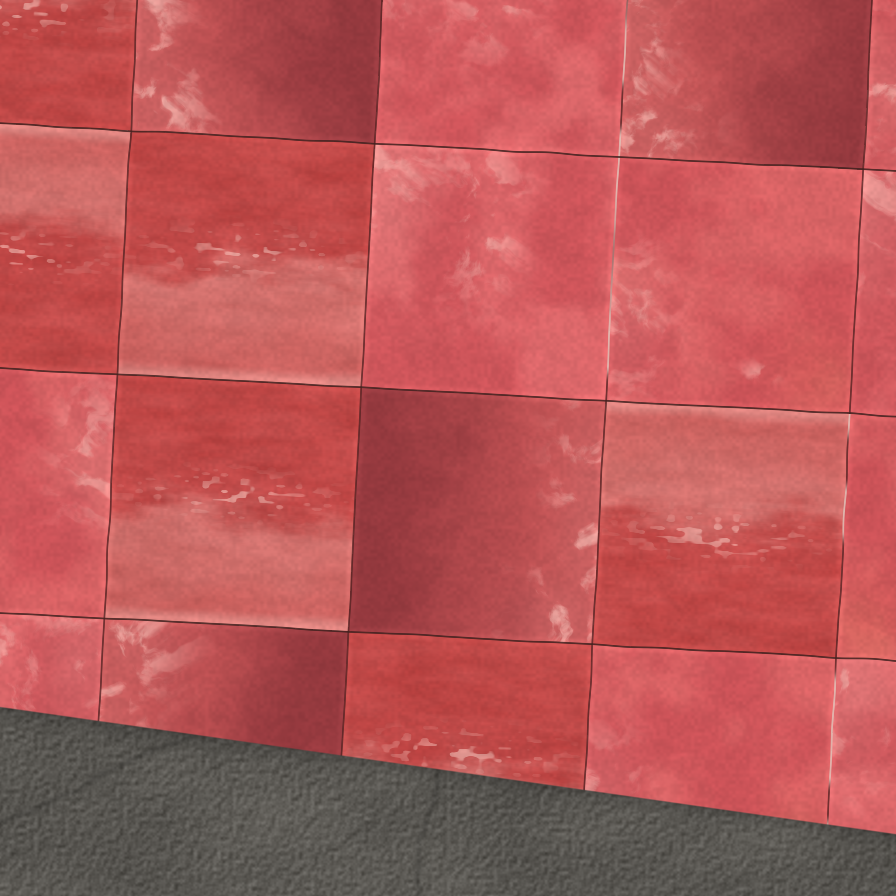
Reproduce this texture procedurally as a WebGL 2 fragment shader.

```glsl
#version 300 es
precision highp float;
// Glossy hand-glazed red wall tiles, slightly tilted, above a rough grey floor.
uniform vec2 u_resolution;
out vec4 fragColor;

float hash(vec2 p) {
  vec3 q = fract(vec3(p.xyx) * 0.1031);
  q += dot(q, q.yzx + 33.33);
  return fract((q.x + q.y) * q.z);
}

float noise(vec2 p) {
  vec2 i = floor(p), f = fract(p);
  f = f * f * (3.0 - 2.0 * f);
  return mix(mix(hash(i), hash(i + vec2(1, 0)), f.x),
             mix(hash(i + vec2(0, 1)), hash(i + vec2(1, 1)), f.x), f.y);
}

float fbm(vec2 p) {
  float sum = 0.0, amp = 0.5;
  for (int i = 0; i < 5; i++) {
    sum += amp * noise(p);
    p = mat2(1.6, 1.2, -1.2, 1.6) * p + 7.3;
    amp *= 0.5;
  }
  return sum;
}

// Soft elliptical spot, 1 at its centre
float spot(vec2 t, vec2 centre, vec2 radius) {
  vec2 d = (t - centre) / radius;
  return exp(-dot(d, d));
}

// Glaze kinds: 0 reflected band, 1 blotchy pink, 2 plain pink, 3 dark with a bright side
vec3 glaze(int kind, vec2 t, vec2 seed) {
  vec2 s = t + seed * 5.7 + 40.0;
  float cloud = fbm(s * 4.0);
  float ripple = fbm(s * vec2(10.0, 13.0) + cloud * 3.0);
  float glint = smoothstep(0.5, 0.72, ripple);
  vec3 shine = vec3(0.93, 0.70, 0.67);
  vec3 col;
  if (kind == 0) {
    float streak = fbm(s * vec2(5.0, 20.0));
    float level = t.y + 0.28 * (cloud - 0.5) + 0.16 * (streak - 0.5);
    float pale = smoothstep(0.42, 0.64, level) * (1.0 - 0.35 * smoothstep(0.65, 0.95, level));
    col = mix(vec3(0.75, 0.285, 0.28), vec3(0.82, 0.44, 0.425), pale);
    col += 0.10 * (streak - 0.5);
    float sparkle = smoothstep(0.66, 0.80, noise(s * vec2(26.0, 58.0)));
    col = mix(col, shine, 0.7 * sparkle * spot(t, vec2(0.5, 0.47), vec2(0.32, 0.08)));
    col = mix(col, shine, 0.35 * smoothstep(0.95, 1.0, t.y + 0.03 * cloud));
  } else if (kind == 1) {
    col = mix(vec3(0.80, 0.33, 0.35), vec3(0.87, 0.41, 0.42), smoothstep(0.3, 0.7, cloud));
    float corner = spot(t, vec2(0.06, 0.14), vec2(0.2, 0.35));
    float trail = spot(t, vec2(0.46, 0.28), vec2(0.15, 0.28));
    col = mix(col, shine, 0.45 * corner * (0.35 + glint) + 0.75 * trail * glint);
  } else if (kind == 2) {
    col = mix(vec3(0.80, 0.325, 0.345), vec3(0.85, 0.39, 0.395), smoothstep(0.3, 0.7, cloud));
    float side = spot(t, vec2(0.07, 0.66), vec2(0.16, 0.28));
    float fleck = spot(t, vec2(0.62, 0.86), vec2(0.07, 0.05));
    col = mix(col, shine, 0.5 * side * (0.3 + glint) + 0.6 * fleck * glint);
    col = mix(col, vec3(0.86, 0.45, 0.36), 0.6 * spot(t, vec2(0.87, 0.84), vec2(0.2)) * cloud);
  } else {
    float depth = smoothstep(0.1, 0.95, t.x + 0.5 * (cloud - 0.5));
    col = mix(vec3(0.77, 0.33, 0.335), vec3(0.585, 0.225, 0.245), depth);
    float side = spot(t, vec2(0.04, 0.45), vec2(0.15, 0.6));
    float corner = spot(t, vec2(0.12, 0.9), vec2(0.2, 0.2));
    col = mix(col, shine, 0.65 * max(side, corner) * (0.2 + glint));
  }
  return col * (0.95 + 0.10 * ripple);
}

vec3 wall(vec2 p, float px) {
  // Kind + 4 if mirrored sideways + 8 if mirrored top to bottom
  const int layout_[20] = int[20](8, 3, 1, 3, 2,   8, 0, 1, 2, 1,
                                  14, 0, 7, 8, 6,  5, 11, 0, 2, 1);
  vec2 g = vec2(dot(p - 0.1458, vec2(3.659, 0.199)), dot(p - 0.1458, vec2(-0.196, 3.664)));
  vec2 cell = clamp(floor(g), vec2(-1), vec2(3, 2));
  vec2 t = g - cell;
  int code = layout_[int(cell.y + 1.0) * 5 + int(cell.x + 1.0)];
  if ((code & 4) != 0) t.x = 1.0 - t.x;
  if ((code & 8) != 0) t.y = 1.0 - t.y;
  vec3 col = glaze(code & 3, t, cell);
  col *= 0.96 + 0.08 * noise(p * 260.0);

  // Uneven joints: dark gaps, with a few lit tile sides
  vec2 d = abs(g - round(g) + 0.006 * (vec2(noise(g.yx * 7.0), noise(g * 7.0)) - 0.5));
  col = mix(col, col * 1.1 + 0.02, 0.5 * (1.0 - smoothstep(0.01, 0.03, min(d.x, d.y))));
  float aa = 3.66 * px;
  vec2 joint = 1.0 - smoothstep(vec2(0.003) - 0.4 * aa, vec2(0.003) + 0.7 * aa, d);
  float line = round(g.x);
  bool lit = (line == 2.0 && g.y < 1.0) || (line == 3.0 && g.y >= 1.0);
  float lightPart = lit ? smoothstep(0.3, 0.6, noise(g * vec2(2.0, 5.0) + 3.0)) : 0.0;
  col = mix(col, mix(vec3(0.34, 0.14, 0.14), vec3(0.88, 0.77, 0.73), lightPart), 0.8 * joint.x);
  return mix(col, vec3(0.25, 0.13, 0.12), 0.85 * joint.y);
}

vec3 ground(vec2 p) {
  float grain = noise(p * 230.0) - noise(p * 230.0 + vec2(0.6, 0.7));
  vec3 col = vec3(0.36, 0.35, 0.33) * (0.84 + 0.32 * fbm(p * vec2(7.0, 11.0)));
  col += 0.09 * grain + 0.05 * (noise(p * 420.0) - 0.5);
  // Faint trowel marks
  float wobble = 0.02 * fbm(p * 18.0);
  float mark = min(abs(p.x - 0.49 + 0.2 * (p.y - 0.9) + wobble), abs(p.y - 0.93 + 0.46 * p.x + wobble));
  return col * (1.0 - 0.12 * (1.0 - smoothstep(0.0, 0.006, mark)));
}

void main() {
  vec2 p = gl_FragCoord.xy / u_resolution;
  p.y = 1.0 - p.y; // measured downward from the top
  float px = 1.0 / u_resolution.y;
  float below = p.y - 0.789 - 0.142 * p.x;
  vec3 floorCol = ground(p) * (1.0 - 0.22 * exp(-max(below, 0.0) * 90.0));
  vec3 col = mix(wall(p, px), floorCol, smoothstep(-px, px, below));
  fragColor = vec4(col, 1.0);
}
```
